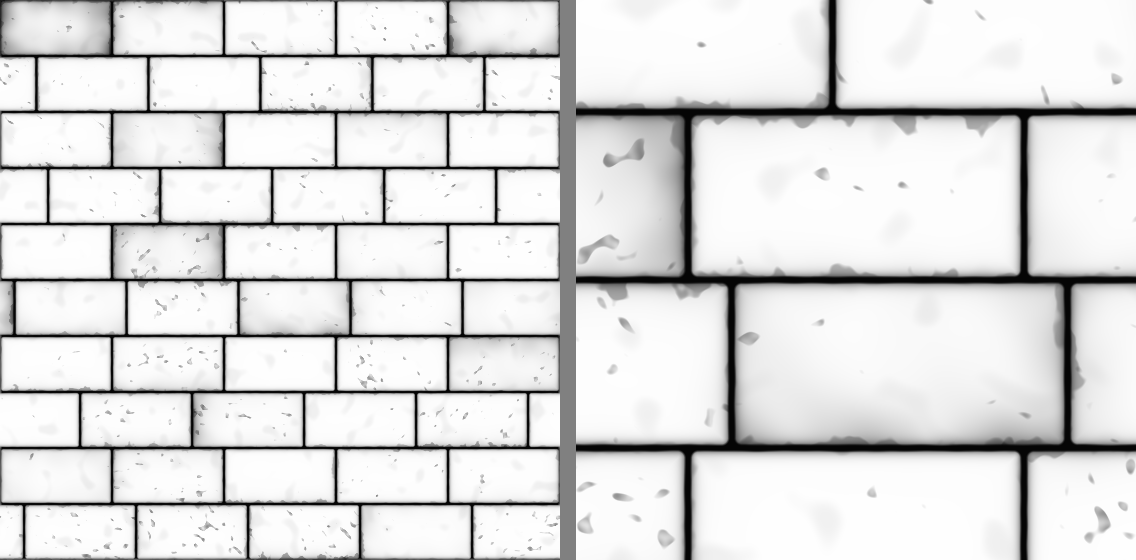
Left: the whole. Right: its middle third, enlarged.
Write a Shadertoy shader that draws this texture map.

```glsl
// White painted brick wall with thin black joints, sooty edges, chips and pits.

const vec2  BRICKS       = vec2(5.0, 10.0);   // bricks across, rows up
const float ROW_SHIFT[5] = float[5](0.215, 0.715, 0.13, 0.43, 0.325); // even rows, in bricks
const float JOINT_HALF   = 0.0019;            // half width of a joint
const float JOINT_WOBBLE = 0.0006;
const float CORNER       = 0.006;             // corner radius of a brick
const float PAINT        = 0.995;
const float JOINT_TONE   = 0.02;
const float HALO_REACH   = 0.0022;            // thin grey rim along the joints
const float HALO_DEPTH   = 0.5;
const float SHADE_REACH  = 0.009;             // wide soot gradient
const float SHADE_DEPTH  = 0.34;
const float CHIP_REACH   = 0.016;             // ragged flakes at the edges
const float CHIP_DEPTH   = 0.32;
const vec2  PIT_SCALE    = vec2(65.0, 105.0); // pits per canvas, along and across the streak
const float PIT_DEPTH    = 0.42;

vec4 hash4(vec2 p)
{
    vec4 q = fract(p.xyxy * vec4(0.1031, 0.1030, 0.0973, 0.1099));
    q += dot(q, q.wzxy + 33.33);
    return fract((q.xxyz + q.yzzw) * q.zywx);
}

// Gradient noise, roughly -0.7 to 0.7
float cornerRamp(vec2 cell, vec2 offset)
{
    float angle = 6.2832 * hash4(cell).x;
    return dot(vec2(cos(angle), sin(angle)), offset);
}

float gradientNoise(vec2 p)
{
    vec2 i = floor(p), f = fract(p);
    vec2 u = f * f * f * (f * (f * 6.0 - 15.0) + 10.0);
    vec2 e = vec2(1.0, 0.0);
    return mix(mix(cornerRamp(i, f), cornerRamp(i + e, f - e), u.x),
               mix(cornerRamp(i + e.yx, f - e.yx), cornerRamp(i + 1.0, f - 1.0), u.x), u.y);
}

float roundedBox(vec2 p, vec2 halfSize, float radius)
{
    vec2 q = abs(p) - halfSize + radius;
    return length(max(q, 0.0)) + min(max(q.x, q.y), 0.0) - radius;
}

// Clustered pits, stretched along a direction chosen per brick
float pits(vec2 p, vec2 seed, float angle, float amount)
{
    float c = cos(angle), s = sin(angle);
    vec2 streak = mat2(c, -s, s, c) * p;
    float grain = gradientNoise(streak * PIT_SCALE + seed);
    float cluster = gradientNoise(p * 19.0 + seed + 7.3);
    float mask = smoothstep(0.33, 0.46, grain + 0.55 * cluster - 0.36 * (1.0 - amount));
    float tone = 0.6 + 0.9 * gradientNoise(p * 130.0 + seed);
    return mask * clamp(tone, 0.2, 1.3);
}

// Flakes that bite inwards from the four sides
float chips(vec4 sideDistance, vec4 sideWear, vec2 p, vec2 seed)
{
    float ragged = gradientNoise(p * 48.0 + seed) + 0.4 * gradientNoise(p * 140.0 + seed);
    vec4 reach = CHIP_REACH * (0.3 + sideWear) * max(ragged + 0.18, 0.0);
    vec4 bite = smoothstep(0.0, 0.0035, reach - sideDistance + JOINT_HALF) * (0.45 + 0.55 * sideWear);
    return max(max(bite.x, bite.y), max(bite.z, bite.w));
}

void mainImage(out vec4 fragColor, in vec2 fragCoord)
{
    vec2 uv = fragCoord / iResolution.xy;
    float pixel = 1.0 / min(iResolution.x, iResolution.y);

    // Brick layout: odd rows are aligned, even rows have their own shift
    vec2 grid = uv * BRICKS;
    int row = clamp(int(grid.y), 0, 9);
    grid.x -= row % 2 == 0 ? ROW_SHIFT[row / 2] : 0.0;
    vec2 id = vec2(mod(floor(grid.x), BRICKS.x), float(row));
    vec2 halfSize = 0.5 / BRICKS;
    vec2 local = (fract(grid) - 0.5) / BRICKS;

    // Character of this brick
    vec4 traits = hash4(id + 3.7);
    vec4 sideWear = pow(hash4(id * 1.7 + 21.3), vec4(3.0));
    vec2 seed = floor(hash4(id + 51.9).xy * 200.0);
    vec4 sideDistance = vec4(local + halfSize, halfSize - local);
    float inside = -roundedBox(local, halfSize, CORNER);

    // Soot and rim
    float soot = mix(0.35, 1.7, pow(traits.x, 4.0));
    float cloud = clamp(0.9 + 0.9 * gradientNoise(local * 24.0 + seed), 0.2, 1.6);
    float shade = SHADE_DEPTH * soot * cloud
                * dot(sideWear + 0.12, exp(-sideDistance / (SHADE_REACH * (0.7 + soot))));
    float halo = HALO_DEPTH * exp(-max(inside - JOINT_HALF, 0.0) / HALO_REACH);

    // Paint with its wear
    float tone = PAINT * (1.0 - clamp(shade, 0.0, 0.75)) * (1.0 - halo);
    tone *= 1.0 - CHIP_DEPTH * chips(sideDistance, sideWear, local, seed);
    tone *= 1.0 - PIT_DEPTH * pits(local, seed, mix(-0.9, 0.9, traits.y), traits.z);
    tone *= 1.0 - 0.05 * smoothstep(0.2, 0.5, gradientNoise(local * 30.0 + seed + 40.0));

    // Joints, faint along the border of the canvas
    float halfWidth = JOINT_HALF + JOINT_WOBBLE * gradientNoise(local * 60.0 + seed);
    float soft = max(0.0009, 0.7 * pixel);
    float joint = 1.0 - smoothstep(halfWidth - soft, halfWidth + soft, inside);
    vec2 border = min(uv, 1.0 - uv);
    joint *= mix(0.2, 1.0, smoothstep(0.001, 0.004, min(border.x, border.y)));

    fragColor = vec4(vec3(mix(tone, JOINT_TONE, joint)), 1.0);
}
```
